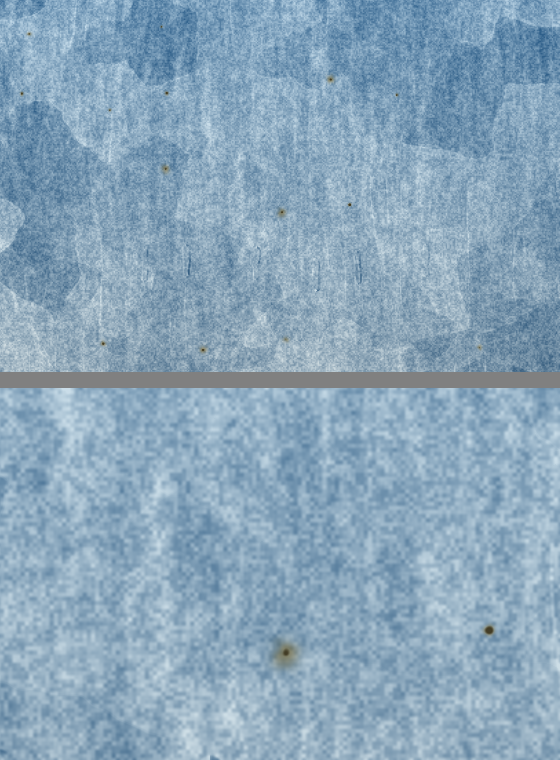
Top: the whole. Bottom: its middle third, enlarged.
A Shadertoy shader for this texture:

```glsl
#define SPANGLE_SCALE 5.0
#define SMALL_SCALE 8.5
#define EDGE_WIDTH 0.018
#define RIM_LIGHT 0.55
#define STREAK_AMOUNT 0.50
#define GRAIN_AMOUNT 0.50
#define BASE_TONE 0.51
#define RUST_GRID 6.0
#define RUST_CHANCE 0.26
#define DARK_ZINC vec3(0.34, 0.488, 0.61)
#define PALE_ZINC vec3(0.67, 0.76, 0.82)
#define RUST_COLOR vec3(0.50, 0.43, 0.22)

float hash(vec2 p) {
    vec3 q = fract(p.xyx * 0.1031);
    q += dot(q, q.yzx + 33.33);
    return fract((q.x + q.y) * q.z);
}

vec2 hash2(vec2 p) {
    return vec2(hash(p + 17.0), hash(p + 59.0));
}

float noise(vec2 p) {
    vec2 i = floor(p), f = fract(p);
    f = f * f * (3.0 - 2.0 * f);
    return mix(mix(hash(i), hash(i + vec2(1, 0)), f.x),
               mix(hash(i + vec2(0, 1)), hash(i + vec2(1, 1)), f.x), f.y);
}

// Each octave is turned so that no lattice shows
float fbm(vec2 p) {
    float sum = 0.0, amp = 0.5;
    for (int i = 0; i < 4; i++) {
        sum += amp * noise(p);
        p = mat2(1.6, 1.2, -1.2, 1.6) * p + 11.7;
        amp *= 0.5;
    }
    return sum / 0.9375;
}

// Three families of crystal: dark, middle and pale
float crystalTone(vec2 id) {
    float h = hash(id + 131.0);
    float vary = 0.12 * (hash(id + 211.0) - 0.5);
    return vary + (h < 0.27 ? -0.29 : h < 0.52 ? -0.10 : 0.14);
}

// Weighted Voronoi cells: curved borders, uneven sizes, pale rims
float spangle(vec2 p) {
    vec2 base = floor(p);
    float near = 9.0, next = 9.0, tone = 0.0, nextTone = 0.0;
    for (int y = -2; y <= 2; y++)
    for (int x = -2; x <= 2; x++) {
        vec2 id = base + vec2(x, y);
        float d = length(id + hash2(id) - p) - 0.45 * hash(id + 83.0);
        float t = crystalTone(id);
        if (d < near) {
            next = near; nextTone = tone;
            near = d; tone = t;
        } else if (d < next) {
            next = d; nextTone = t;
        }
    }
    float gap = next - near;
    float blend = 0.5 - 0.5 * smoothstep(0.0, EDGE_WIDTH, gap);
    float rim = RIM_LIGHT * abs(tone - nextTone) * exp(-gap * 26.0);
    return mix(tone, nextTone, blend) + rim;
}

// Rust specks: x is the halo, y is the dark core
vec2 rust(vec2 p) {
    vec2 q = p * RUST_GRID, id = floor(q);
    float size = mix(0.004, 0.014, pow(hash(id + 7.0), 2.0));
    float d = length(q - id - 0.2 - 0.6 * hash2(id + 31.0)) / RUST_GRID;
    d += 0.005 * (noise(p * 120.0) - 0.5);
    float present = step(hash(id + 301.0), RUST_CHANCE);
    return present * vec2(exp(-d * d / (size * size)),
                          1.0 - smoothstep(0.0, 0.0035, d));
}

// Short upright drip marks: x is the dark side, y is the lit side
vec2 drips(vec2 p) {
    vec2 marks = vec2(0.0);
    for (int i = 0; i < 6; i++) {
        vec2 r = hash2(vec2(i, 401));
        vec2 q = p - vec2(0.34 + 0.155 * float(i) + 0.05 * r.x, 0.26 + 0.04 * r.y);
        q.x += 0.005 * (noise(p * 45.0) - 0.5);
        q.y -= clamp(q.y, -0.035, 0.035);
        float line = 1.0 - smoothstep(0.001, 0.004, abs(length(q) - 0.008));
        marks += line * vec2(step(0.0, q.x), step(q.x, 0.0)) * noise(p * 60.0);
    }
    return marks;
}

void mainImage(out vec4 fragColor, in vec2 fragCoord) {
    vec2 p = fragCoord / iResolution.y;

    // Crystal borders, wavy at several sizes
    vec2 warp = 0.06 * vec2(noise(p * 5.0), noise(p * 5.0 + 40.0))
              + 0.02 * vec2(noise(p * 19.0), noise(p * 19.0 + 70.0))
              + 0.007 * vec2(noise(p * 75.0), noise(p * 75.0 + 90.0));
    float low = 1.0 - smoothstep(0.1, 0.5, p.y);
    float tone = BASE_TONE + spangle((p + warp) * SPANGLE_SCALE + 47.0);
    tone += mix(0.2, 0.55, low) * spangle((p + warp) * SMALL_SCALE + 61.0);
    tone += 0.05 * low - 0.08 * smoothstep(0.5, 1.0, p.y) * p.x;

    // Rain streaks, broken into runs and strongest near the top
    float sway = p.x + 0.03 * noise(p * vec2(5.0, 3.0)) + 0.006 * noise(p * 22.0);
    float wash = fbm(vec2(sway * 11.0, p.y * 2.2)) - 0.5;
    float streak = fbm(vec2(sway * 48.0, p.y * 6.0)) - 0.5;
    float hair = noise(vec2(sway * 150.0, p.y * 24.0)) - 0.5;
    float wet = STREAK_AMOUNT * mix(0.6, 1.0, smoothstep(0.0, 0.8, p.y));
    tone += 0.4 * wash + wet * (streak * (1.1 + 2.0 * wash) + 0.5 * hair);

    // Thin pale runs
    float run = abs(noise(vec2(sway * 26.0, p.y * 4.0) + 9.0) - 0.5);
    float broken = smoothstep(0.45, 0.75, fbm(p * vec2(16.0, 9.0)));
    tone += 0.3 * broken * (1.0 - smoothstep(0.0, 0.09, run));

    // Fine mottling
    float grain = 0.8 * noise(p * 115.0) + 1.2 * noise(p * 270.0 + 5.0) - 1.0;
    tone += GRAIN_AMOUNT * grain + 0.4 * (fbm(p * 34.0) - 0.5);

    vec2 drip = drips(p);
    tone += 0.6 * drip.y - 0.9 * drip.x;

    // Bluer above, greyer below
    vec3 color = mix(DARK_ZINC, PALE_ZINC, clamp(tone, -0.4, 1.4));
    color += vec3(-0.025, -0.002, 0.02) * (2.0 * p.y - 0.9);

    vec2 spot = rust(p);
    color = mix(color, RUST_COLOR, 0.65 * spot.x);
    color = mix(color, RUST_COLOR * 0.4, 0.8 * spot.y);
    fragColor = vec4(color, 1.0);
}
```
